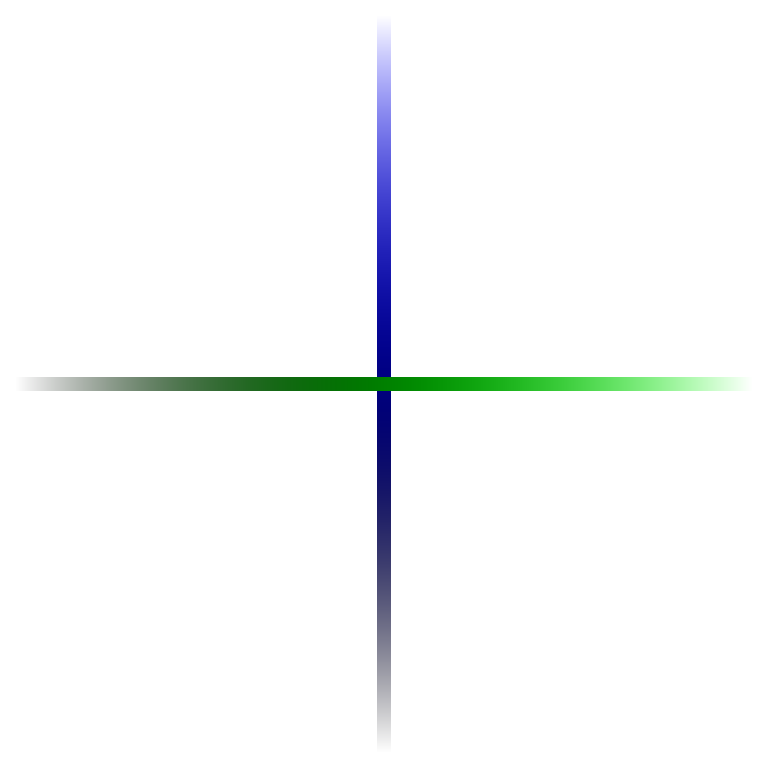
Give the GLSL for this background, as a three.js fragment shader.

```glsl
varying vec2 vUv;

// Coverage of a thin bar, given the distance across it
float barMask(float across) {
  float blur = 0.5 * fwidth(across);
  return 1.0 - smoothstep(0.0091 - blur, 0.0091 + blur, abs(across));
}

// Lays a bar over the base: brightens along its length, fades to both ends
vec3 paintBar(vec3 base, float along, float across, vec3 hue) {
  float s = clamp(along / 0.48, -1.0, 1.0);
  float fade = 1.0 - s * s;
  return mix(base, hue * (0.5 + 0.5 * s), fade * barMask(across));
}

void main() {
  vec2 p = vUv - 0.5;
  vec3 color = vec3(1.0);

  // Vertical blue bar, then the horizontal green bar on top
  color = paintBar(color, p.y, p.x, vec3(0.0, 0.0, 1.0));
  color = paintBar(color, p.x, p.y, vec3(0.0, 1.0, 0.0));

  gl_FragColor = vec4(color, 1.0);
}
```
